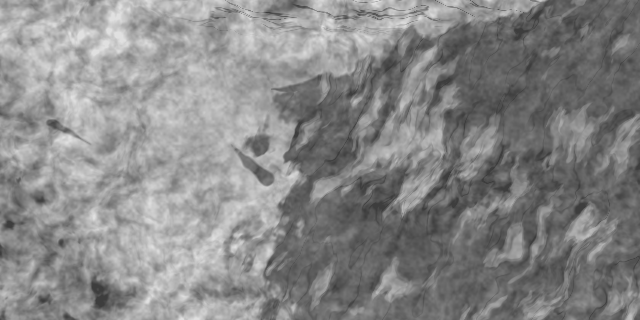
Give the GLSL for this texture, as a WebGL 1 fragment shader.

```glsl
precision highp float;
uniform vec2 u_resolution;

float hash(vec2 p) {
  vec3 q = fract(p.xyx * 0.1031);
  q += dot(q, q.yzx + 33.33);
  return fract((q.x + q.y) * q.z);
}

float noise(vec2 p) {
  vec2 i = floor(p), f = fract(p);
  f = f * f * (3.0 - 2.0 * f);
  return mix(mix(hash(i), hash(i + vec2(1, 0)), f.x),
             mix(hash(i + vec2(0, 1)), hash(i + vec2(1, 1)), f.x), f.y);
}

// Centred on zero, roughly -0.4 to 0.4
float fbm(vec2 p) {
  float sum = 0.0, amp = 0.53;
  p += 40.0;
  for (int i = 0; i < 4; i++) {
    sum += amp * (noise(p) - 0.5);
    p = mat2(1.6, 1.2, -1.2, 1.6) * p + 7.3;
    amp *= 0.53;
  }
  return sum;
}

// Distance to the nearest scattered pebble centre
float pebbles(vec2 p) {
  vec2 cell = floor(p);
  float nearest = 2.0;
  for (int y = -1; y <= 1; y++) {
    for (int x = -1; x <= 1; x++) {
      vec2 c = cell + vec2(x, y);
      vec2 centre = c + 0.15 + 0.7 * vec2(hash(c), hash(c + 91.0));
      nearest = min(nearest, length(p - centre));
    }
  }
  return nearest;
}

// Tapered gash, thin at a and widest near b
float gash(vec2 p, vec2 a, vec2 b, float width) {
  vec2 ab = b - a;
  float t = clamp(dot(p - a, ab) / dot(ab, ab), 0.0, 1.0);
  float d = length(p - a - ab * t) - width * t;
  return 1.0 - smoothstep(-0.004, 0.006, d);
}

float glow(vec2 p, vec2 centre, float radius) {
  vec2 d = (p - centre) / radius;
  return exp(-dot(d, d));
}

void main() {
  vec2 p = gl_FragCoord.xy / u_resolution.y;
  vec2 warp = vec2(fbm(p * 6.0), fbm(p * 6.0 + 19.0));
  vec2 q = p + 0.09 * warp;
  float grain = noise(p * 105.0) + noise(p * 62.0 + 5.0) - 1.0;
  float relief = fbm(q * 17.0) - fbm(q * 17.0 + vec2(0.3, -0.3));

  // Slanted fibres, longer than wide
  vec2 fibre = vec2(dot(q, vec2(0.87, -0.5)) * 19.0, dot(q, vec2(0.5, 0.87)) * 7.0);
  float flake = fbm(fibre);
  float fibreRelief = flake - fbm(fibre + vec2(0.32, -0.1));

  // Pale crumbly stone, shaded at the lower left
  float shade = smoothstep(0.12, -0.22, p.x - 0.45 + 0.55 * p.y + 0.5 * fbm(p * 5.0 + 3.0));
  float calm = glow(p, vec2(0.72, 0.64), 0.26);
  float rough = 1.0 - 0.6 * calm;
  float pale = 0.685 - 0.15 * shade - 0.03 * calm;
  pale += rough * (0.38 * fbm(p * 8.0 + 11.0) + 0.42 * relief);
  pale += rough * 0.17 * (0.45 - pebbles(q * 19.0 + 3.0 * warp));
  float pits = smoothstep(0.07, 0.22, fbm(q * 13.0 + 31.0));
  pale -= pits * rough * (0.11 + 0.12 * shade);
  pale += 0.075 * grain;
  float strip = smoothstep(0.87, 0.95, p.y) * smoothstep(0.45, 0.8, p.x);
  float seam = abs(fbm(vec2(q.x * 4.0, q.y * 30.0 + q.x * 5.0)));
  pale -= 0.22 * strip * (1.0 - smoothstep(0.0, 0.045, seam));
  pale -= 0.22 * gash(q, vec2(0.28, 0.56), vec2(0.16, 0.62), 0.014);

  // Dark fibrous stone with pale chips
  float accent = glow(p, vec2(1.32, 0.41), 0.11) + 0.8 * glow(p, vec2(1.09, 0.25), 0.1)
               + 0.7 * glow(p, vec2(1.73, 0.53), 0.07);
  float low = smoothstep(0.4, 0.0, p.y);
  float patchy = fbm(p * 4.5 + 23.0) + 0.06 * low;
  float chipField = flake + 0.4 * patchy + 0.13 * accent;
  float chips = smoothstep(0.07, 0.15, chipField);
  float bright = smoothstep(0.17, 0.24, chipField);
  float busy = 0.55 + 0.45 * smoothstep(-0.12, 0.1, patchy);
  float dark = 0.385 + 0.025 * low + 0.14 * fbm(p * 7.0 + 47.0);
  dark += 0.11 * chips + 0.1 * bright;
  dark += busy * (0.27 * fibreRelief + 0.34 * relief);
  float crack = abs(fbm(fibre * 0.7 + 61.0));
  dark -= 0.08 * busy * (1.0 - smoothstep(0.0, 0.035, crack));
  dark += 0.055 * grain;

  // Ragged border sweeping up to the right
  float rise = max(p.y - 0.55, 0.0) / 0.4;
  float border = p.x - 0.83 - 0.68 * rise * rise;
  border += 0.3 * flake + 0.3 * fbm(p * 11.0 + 71.0);
  float cover = smoothstep(-0.035, 0.035, border);
  cover = max(cover, gash(q, vec2(0.86, 0.72), vec2(1.07, 0.75), 0.035));
  cover = max(cover, 0.85 * gash(q, vec2(0.71, 0.54), vec2(0.83, 0.44), 0.022));

  float tone = clamp(mix(pale, dark, cover), 0.24, 0.88);
  gl_FragColor = vec4(vec3(tone), 1.0);
}
```
